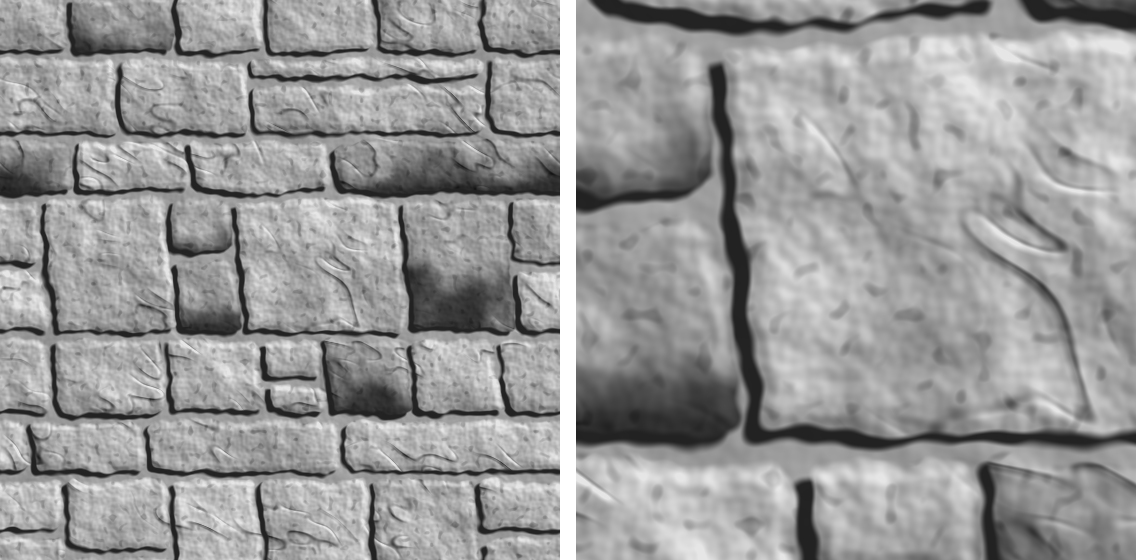
Left, the full canvas; right, a detail of the centre.
This texture is drawn by a three.js fragment shader. Its source:

```glsl
varying vec2 vUv;

float hash(vec2 p) {
  vec3 q = fract(p.xyx * vec3(0.1031, 0.1030, 0.0973));
  q += dot(q, q.yzx + 33.33);
  return fract((q.x + q.y) * q.z);
}

// Gradient noise that wraps after a whole number of cells
float corner(vec2 cell, vec2 offset, float period) {
  float angle = 6.2832 * hash(mod(cell, period) + period);
  return dot(vec2(cos(angle), sin(angle)), offset);
}

float noise(vec2 p, float period) {
  vec2 i = floor(p), f = fract(p), e = vec2(1.0, 0.0);
  vec2 s = f * f * f * (f * (f * 6.0 - 15.0) + 10.0);
  float low = mix(corner(i, f, period), corner(i + e.xy, f - e.xy, period), s.x);
  float high = mix(corner(i + e.yx, f - e.yx, period), corner(i + e.xx, f - e.xx, period), s.x);
  return mix(low, high, s.y);
}

float fbm(vec2 p, float frequency) {
  float sum = 0.0, amplitude = 1.0;
  for (int k = 0; k < 4; k++) {
    sum += amplitude * noise(p * frequency, frequency);
    frequency *= 2.0;
    amplitude *= 0.52;
  }
  return sum;
}

vec2 wobble(vec2 p, float frequency) {
  return vec2(noise(p * frequency, frequency), noise(p.yx * frequency, frequency));
}

float roundedBox(vec2 p, vec2 size, float radius) {
  vec2 q = abs(p) - size + radius;
  return length(max(q, 0.0)) + min(max(q.x, q.y), 0.0) - radius;
}

float columnEdge(float i, float count, float row) {
  return (i + 0.65 * (hash(vec2(mod(i, count), row + 7.0)) - 0.5)) / count;
}

// Stone under p: signed distance, seed, height within the stone
vec3 stoneAt(vec2 p) {
  p += 0.012 * wobble(p, 13.0) + 0.006 * wobble(p, 47.0);

  // Two bands, each of a thin, a middle and a tall course
  float band = p.y * 2.0 - 0.302;
  float group = mod(floor(band), 2.0);
  float t = fract(band);
  float kind = step(0.21, t) + step(0.5, t);
  vec2 span = kind < 0.5 ? vec2(0.0, 0.21) : kind < 1.5 ? vec2(0.21, 0.5) : vec2(0.5, 1.0);
  float row = group * 3.0 + kind;
  float count = kind < 0.5 ? 3.0 : kind < 1.5 ? 6.0 - 3.0 * group : 5.0;

  // Leaning joints of uneven spacing
  float lean = 0.05 + 0.08 * hash(vec2(row, 3.0));
  vec2 q = vec2(fract(p.x + lean * (t - span.x) * 0.5 + hash(vec2(row, 19.0))), t * 0.5);
  float i = floor(q.x * count);
  if (q.x < columnEdge(i, count, row)) i -= 1.0;
  else if (q.x >= columnEdge(i + 1.0, count, row)) i += 1.0;
  vec2 low = vec2(columnEdge(i, count, row), span.x * 0.5);
  vec2 high = vec2(columnEdge(i + 1.0, count, row), span.y * 0.5);
  vec2 id = vec2(mod(i, count), row);

  // Some cells hold two stones, one above the other
  if (hash(id + 31.0) < 0.25 * kind) {
    float bed = mix(low.y, high.y, 0.32 + 0.38 * hash(id + 47.0));
    if (q.y > bed) { low.y = bed; id += 61.0; }
    else high.y = bed;
  }
  vec2 size = 0.5 * (high - low) - vec2(0.006, 0.0085);
  float d = roundedBox(q - 0.5 * (low + high), size, 0.012);
  return vec3(d, hash(id + 5.0), (q.y - low.y) / (high.y - low.y));
}

// Slanting ledges, stretched from upper left to lower right
float slant(vec2 p) {
  vec2 q = p + 0.03 * wobble(p, 11.0);
  return noise(21.0 * vec2(q.x + q.y, -q.y), 21.0);
}

float ledgeMask(vec2 p) {
  return smoothstep(0.0, 0.3, noise(p * 9.0, 9.0));
}

float relief(vec2 p, float d) {
  float ledge = 0.35 * ledgeMask(p) * smoothstep(-0.1, 0.1, slant(p));
  float bevel = 0.4 * smoothstep(0.0, 0.013, -d);
  return 0.85 * fbm(p, 16.0) + ledge + bevel;
}

void main() {
  vec2 p = vUv;
  vec2 toLight = vec2(0.0035, 0.003);
  vec3 stone = stoneAt(p);
  float light = relief(p, stone.x) - relief(p + toLight, stoneAt(p + toLight).x);
  float cloud = fbm(p, 7.0);

  // Stone face, with weathered stones darkest near the foot
  float face = 0.715 + 0.09 * (stone.y - 0.5) + 0.07 * cloud + 0.7 * light;
  float crack = 1.0 - smoothstep(0.0, 0.09, abs(slant(p)));
  face -= 0.22 * crack * ledgeMask(p);
  face -= 0.14 * smoothstep(0.22, 0.5, noise(p * 72.0, 72.0));
  float weathered = step(0.78, fract(stone.y * 7.31));
  float foot = 1.0 - smoothstep(0.0, 0.8, stone.z + 0.6 * cloud);
  face *= 1.0 - weathered * (0.17 + 0.42 * foot) - 0.12 * foot * foot;

  // Mortar, shaded by the stones to its upper right
  float mortar = 0.61 + 0.06 * cloud + 0.25 * light;
  vec2 reach = vec2(0.009, 0.0075) * (1.0 + 0.7 * noise(p * 10.0, 10.0));
  float shadow = 1.0 - smoothstep(-0.003, 0.003, stoneAt(p + reach).x);
  mortar = mix(mortar, 0.11, 0.95 * shadow);

  float cover = 1.0 - smoothstep(-0.0025, 0.0025, stone.x);
  gl_FragColor = vec4(vec3(clamp(mix(mortar, face, cover), 0.06, 0.9)), 1.0);
}
```
